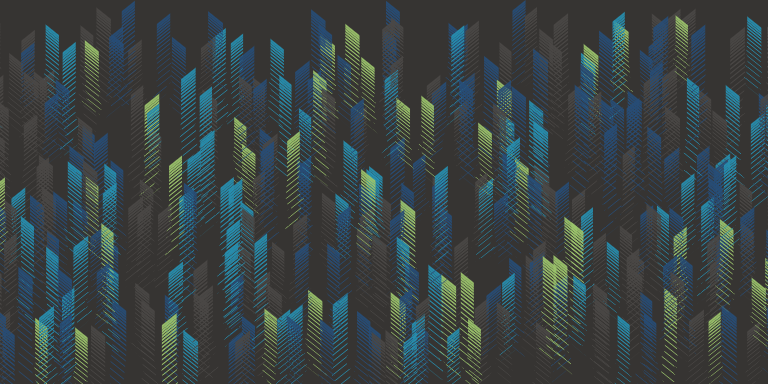
Reproduce this background procedurally as a Shadertoy shader.

```glsl
// Slanted-top towers on charcoal that dissolve downwards into thin hatching.
// Jittered cells in four staggered layers each hold one tower; its stripes widen
// their spacing logarithmically and are box-filtered analytically.

vec4 hash4(vec3 cell) {
    vec4 h = fract(cell.xyzx * vec4(0.1031, 0.1030, 0.0973, 0.1099));
    h += dot(h, h.wzxy + 33.33);
    return fract((h.xxyz + h.yzzw) * h.zywx);
}

// Integral of a unit-period pulse train with the given duty
float pulseArea(float x, float duty) {
    return floor(x) * duty + min(fract(x), duty);
}

float stripes(float phase, float duty, float footprint) {
    float a = pulseArea(phase - 0.5 * footprint, duty);
    float b = pulseArea(phase + 0.5 * footprint, duty);
    return clamp((b - a) / footprint, 0.0, 1.0);
}

vec3 towerColor(float pick) {
    if (pick < 0.34) return vec3(0.150, 0.300, 0.465); // navy
    if (pick < 0.54) return vec3(0.150, 0.560, 0.690); // cyan
    if (pick < 0.68) return vec3(0.610, 0.770, 0.420); // green
    return vec3(0.290, 0.280, 0.272);                  // grey
}

// Composites the tower of one cell over the colour behind it
vec3 drawTower(vec3 behind, vec2 p, vec3 cell, vec2 cellSize, float px) {
    vec4 place = hash4(cell + 7.0);
    vec4 style = hash4(cell + 61.0);
    vec2 top = (cell.xy + place.xy) * cellSize;
    top.y -= 0.0033 * cell.z;
    if (place.z > 0.86 || top.y > 1.0 || top.y < 0.13) return behind;

    float halfWidth = mix(0.0155, 0.0195, place.w);
    float len = mix(0.16, 0.30, style.x);
    bool green = style.y >= 0.54 && style.y < 0.68;
    float rise = style.z < (green ? 0.15 : 0.5) ? 1.0 : -1.0;

    // Depth below the slanted top edge
    float x = p.x - top.x;
    float depth = top.y - p.y - 0.8 * (halfWidth - rise * x);
    float t = depth / len;
    if (t < -0.05 || t > 1.0) return behind;

    // Hatching: spacing grows and lines thin out with depth
    float d = max(depth, 0.0);
    float phase = 14.0 * log(1.0 + d / 0.085);
    float footprint = px * 14.0 / (d + 0.085);
    float duty = 0.12 + 0.88 * exp(-6.5 * pow(d / len, 1.3));
    float ink = stripes(phase, duty, footprint);

    // Lower lines slide sideways out of the column
    float slide = hash4(vec3(cell.xy, floor(phase) + 17.0 * cell.z)).x - 0.5;
    float side = abs(x - 0.03 * slide * smoothstep(0.3, 1.0, t)) - halfWidth;
    ink *= clamp(0.5 - side / px, 0.0, 1.0);
    ink *= clamp(0.5 + depth / (1.25 * px), 0.0, 1.0);
    ink *= 1.0 - smoothstep(0.9, 1.0, t);

    // Colour sinks gently into the ground
    float strength = mix(0.93, 0.74, clamp(t, 0.0, 1.0));
    return mix(behind, towerColor(style.y), strength * ink);
}

void mainImage(out vec4 fragColor, in vec2 fragCoord) {
    float px = 1.0 / iResolution.y;
    vec2 p = fragCoord * px;
    vec2 cellSize = vec2(0.06, 0.3);
    vec3 color = vec3(0.212, 0.204, 0.196);

    for (int layer = 0; layer < 4; layer++) {
        // Stagger the grid both ways so that layers interleave
        vec2 stagger = vec2(0.017, 0.0759) * float(layer);
        vec2 q = p + vec2(stagger.x + 3.0, 0.0);
        vec2 home = floor((q + vec2(0.0, stagger.y)) / cellSize);
        // Towers hang down from their cell, higher ones lie behind
        for (int row = 2; row >= 0; row--) {
            for (int column = -1; column <= 1; column++) {
                vec3 cell = vec3(home + vec2(column, row), 23.0 * float(layer));
                color = drawTower(color, q, cell, cellSize, px);
            }
        }
    }
    fragColor = vec4(color, 1.0);
}
```
